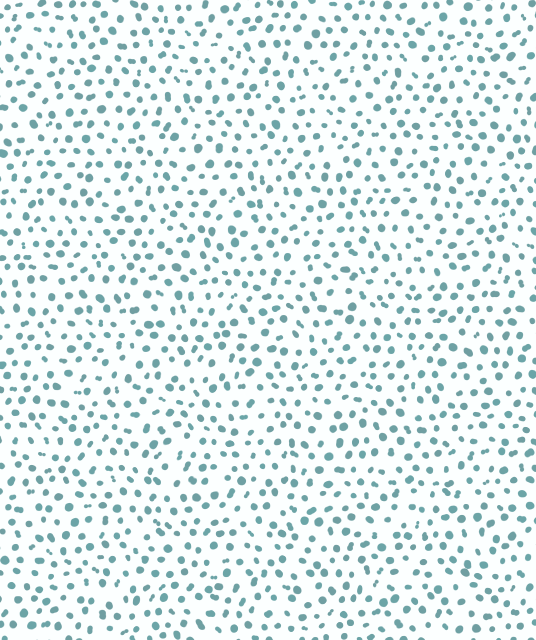
A Shadertoy shader for this pattern:

```glsl
vec2 hash2(vec2 p) {
    vec3 q = fract(p.xyx * vec3(0.1031, 0.1030, 0.0973));
    q += dot(q, q.yzx + 33.33);
    return fract((q.xx + q.yz) * q.zy);
}

float gradientDot(vec2 corner, vec2 offset) {
    float angle = 6.2832 * hash2(corner + 71.0).x;
    return dot(vec2(cos(angle), sin(angle)), offset);
}

float gradientNoise(vec2 p) {
    vec2 i = floor(p), f = p - i;
    vec2 u = f * f * f * (f * (f * 6.0 - 15.0) + 10.0);
    vec2 e = vec2(1, 0);
    return mix(mix(gradientDot(i, f), gradientDot(i + e, f - e), u.x),
               mix(gradientDot(i + e.yx, f - e.yx), gradientDot(i + 1.0, f - 1.0), u.x), u.y);
}

float smoothMin(float a, float b, float k) {
    float h = max(k - abs(a - b), 0.0) / k;
    return min(a, b) - h * h * k * 0.25;
}

// Pebble made of two fused round lobes, randomly sized and turned
float pebble(vec2 p, vec2 id) {
    vec2 shape = hash2(id + 113.0);
    vec2 turn = hash2(id + 257.0);
    float reach = mix(0.02, 0.14, shape.y * shape.y);
    float radius = mix(0.19, 0.29, shape.x) - 0.5 * reach;
    float angle = 6.2832 * turn.x;
    vec2 axis = reach * vec2(cos(angle), sin(angle));
    return smoothMin(length(p - axis) - radius,
                     length(p + axis) - radius * mix(0.8, 1.05, turn.y), 0.08);
}

void mainImage(out vec4 fragColor, in vec2 fragCoord) {
    float pixel = 45.0 / iResolution.y;
    vec2 p = fragCoord * pixel + 20.0;

    // Gentle drift hides the underlying rows
    vec2 q = p + 0.45 * vec2(gradientNoise(p * 0.23), gradientNoise(p * 0.23 + 40.0));

    // Nearest pebble among staggered, jittered cells
    vec2 cell = vec2(1.08, 0.93);
    float row = floor(q.y / cell.y);
    float nearest = 1.0, tint = 0.0;
    for (int j = -1; j <= 1; j++) {
        float y = row + float(j);
        float stagger = 0.5 * mod(y, 2.0);
        float column = floor(q.x / cell.x - stagger);
        for (int i = -1; i <= 1; i++) {
            vec2 id = vec2(column + float(i), y);
            vec2 h = hash2(id);
            float angle = 6.2832 * h.x;
            vec2 jitter = 0.25 * sqrt(h.y) * vec2(cos(angle), sin(angle));
            vec2 center = (id + vec2(stagger + 0.5, 0.5)) * cell + jitter;
            float d = pebble(q - center, id);
            if (d < nearest) {
                nearest = d;
                tint = hash2(id + 389.0).x;
            }
        }
    }

    // Slightly uneven outline, softened over about one pixel
    nearest += 0.045 * gradientNoise(p * 3.0);
    float ink = 1.0 - smoothstep(-0.7 * pixel, 0.7 * pixel, nearest);
    vec3 paper = vec3(0.99, 1.0, 1.0);
    vec3 teal = mix(vec3(0.44, 0.62, 0.63), vec3(0.42, 0.65, 0.66), tint);
    fragColor = vec4(mix(paper, teal, ink), 1.0);
}
```
